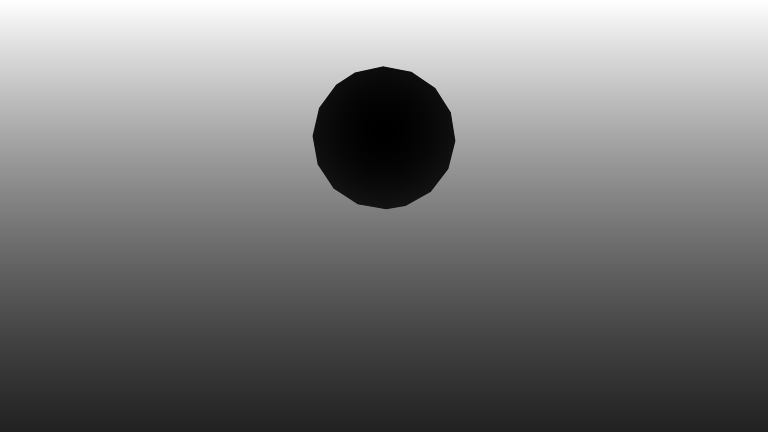
Write a Shadertoy shader that draws this background.

```glsl
// A dark faceted disc hangs before a vertical grey gradient.
// The sky is a quadratic ramp; the disc is a polygon built from equal chords
// along two arcs, each closed by one shorter chord, with a faint rim glow.

const float SKY_BASE = 0.13;            // grey at the bottom edge
const float SKY_SLOPE = 0.54;           // linear rise
const float SKY_CURVE = 0.33;           // quadratic rise
const float DISC_HEIGHT = 0.681;        // centre, in canvas heights
const float DISC_RADIUS = 0.1655;       // distance to the corners
const float FIRST_CORNER = 114.0;       // degrees, facets run clockwise
const float FACET_STEP = 23.3;          // degrees per full facet
const float FIRST_ARC = 202.2;          // eight full facets and a short one
const float RIM_GLOW = 0.065;
const vec2 SHADE_OFFSET = vec2(0.0, 0.015);

// Signed distance to the chord that faces point p.
float facetedDisc(vec2 p) {
    float turn = mod(FIRST_CORNER - degrees(atan(p.y, p.x)), 360.0);
    float arcLength = FIRST_ARC;
    if (turn > FIRST_ARC) {
        turn -= FIRST_ARC;
        arcLength = 360.0 - FIRST_ARC;
    }
    float start = floor(turn / FACET_STEP) * FACET_STEP;
    float end = min(start + FACET_STEP, arcLength);
    float middle = 0.5 * (start + end);
    float halfWidth = 0.5 * (end - start);
    return length(p) * cos(radians(turn - middle))
         - DISC_RADIUS * cos(radians(halfWidth));
}

void mainImage(out vec4 fragColor, in vec2 fragCoord) {
    vec2 uv = fragCoord / iResolution.y;
    float aspect = iResolution.x / iResolution.y;
    float pixel = 1.0 / iResolution.y;

    // Background ramp
    float sky = SKY_BASE + uv.y * (SKY_SLOPE + SKY_CURVE * uv.y);

    // Disc shading, darkest a little above the centre
    vec2 p = uv - vec2(0.5 * aspect, DISC_HEIGHT);
    vec2 q = (p - SHADE_OFFSET) / DISC_RADIUS;
    float disc = RIM_GLOW * dot(q, q);

    // Smooth edge
    float cover = 1.0 - smoothstep(-0.6 * pixel, 0.6 * pixel, facetedDisc(p));
    fragColor = vec4(vec3(mix(sky, disc, cover)), 1.0);
}
```
